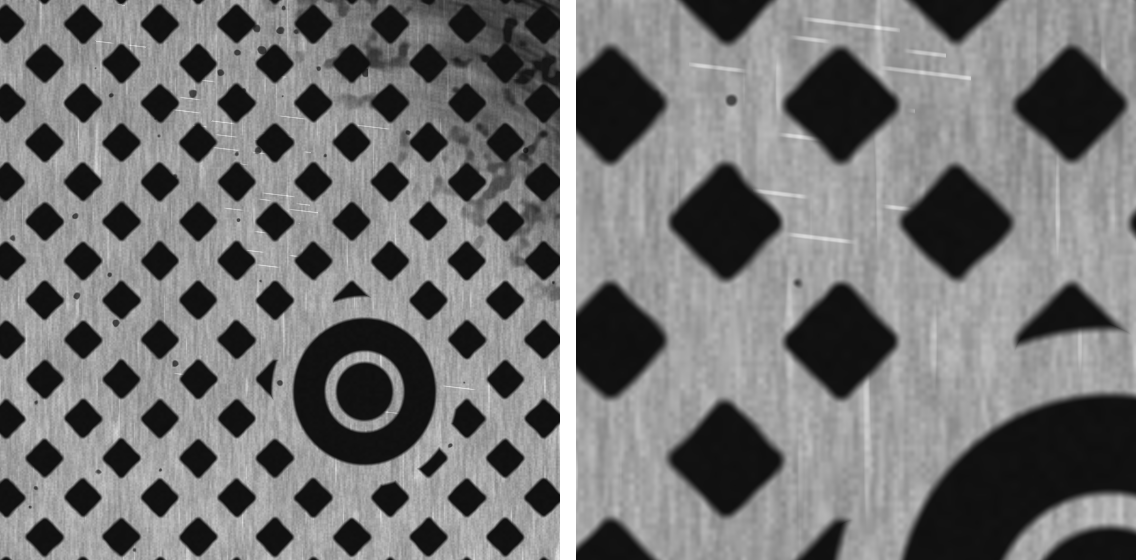
Left: the whole. Right: its middle third, enlarged.
Write a WebGL 1 fragment shader that draws this pattern.

```glsl
precision highp float;
// A brushed metal plate pierced by a staggered lattice of rounded diamonds,
// interrupted by a ringed bore with a clear margin. Distance functions give
// the holes; stretched noise gives brushing, circular smears and scratches.

uniform vec2 u_resolution;

float hash(vec2 p) {
  return fract(sin(dot(p, vec2(127.1, 311.7))) * 43758.55);
}

float noise(vec2 p) {
  vec2 i = floor(p), f = fract(p);
  f = f * f * (3.0 - 2.0 * f);
  return mix(mix(hash(i), hash(i + vec2(1.0, 0.0)), f.x),
             mix(hash(i + vec2(0.0, 1.0)), hash(i + vec2(1.0, 1.0)), f.x), f.y);
}

// Soft round patch, one at its centre
float patchMask(vec2 uv, vec2 centre, vec2 size) {
  vec2 q = (uv - centre) / size;
  return exp(-dot(q, q));
}

float diamond(vec2 p) {
  vec2 turned = abs(vec2(p.x + p.y, p.x - p.y)) * 0.7071;
  vec2 q = turned - 0.0188;
  return length(max(q, 0.0)) + min(max(q.x, q.y), 0.0) - 0.007;
}

// Two square lattices, the second shifted by half a cell
float lattice(vec2 p) {
  vec2 cell = (p - vec2(0.1484, 0.9309)) / 0.1371;
  float first = diamond((fract(cell + 0.5) - 0.5) * 0.1371);
  float second = diamond((fract(cell) - 0.5) * 0.1371);
  return min(first, second);
}

// Scattered dark dots, at most one per cell
float specks(vec2 uv, float density) {
  vec2 id = floor(uv * 27.0);
  vec2 jitter = vec2(hash(id + 3.1), hash(id + 8.7)) - 0.5;
  vec2 q = (fract(uv * 27.0) - 0.5 - jitter * 0.5) / 27.0;
  float radius = mix(0.002, 0.0075, pow(hash(id + 5.3), 2.0));
  float wobble = 0.003 * (noise(uv * 160.0) - 0.5);
  float dotMask = 1.0 - smoothstep(-0.002, 0.002, length(q) + wobble - radius);
  return dotMask * step(hash(id + 1.9), density);
}

// Short, slightly tilted bright lines
float scratches(vec2 uv, float density) {
  vec2 g = vec2(uv.x, uv.y + 0.12 * uv.x) * vec2(14.0, 85.0);
  g.x += 3.0 * hash(vec2(floor(g.y), 4.0));
  vec2 id = floor(g);
  vec2 q = abs(fract(g) - 0.5);
  float reach = mix(0.15, 0.45, hash(id + 2.6));
  float line = (1.0 - smoothstep(0.03, 0.16, q.y)) * (1.0 - smoothstep(reach - 0.12, reach, q.x));
  return line * step(hash(id + 6.2), density);
}

float brushedMetal(vec2 uv) {
  float tone = mix(0.66, 0.585, uv.y);
  tone += 0.11 * (noise(uv * vec2(210.0, 22.0)) - 0.5);
  tone += 0.09 * (noise(uv * vec2(330.0, 75.0) + 17.0) - 0.5);
  tone += 0.07 * (noise(uv * 300.0) - 0.5);
  tone += 0.06 * (noise(uv * 14.0) - 0.5);
  // Occasional bright upright strokes
  tone += 0.13 * smoothstep(0.83, 1.0, noise(uv * vec2(150.0, 13.0) + 41.0));
  return tone;
}

// Grime dragged in arcs about the bore, heaviest in the upper right corner
float smear(vec2 uv, vec2 fromBore) {
  float r = length(fromBore), angle = atan(fromBore.y, fromBore.x);
  float streak = 0.6 * noise(vec2(r * 55.0, angle * 7.0))
               + 0.4 * noise(vec2(r * 150.0, angle * 16.0));
  float corner = uv.x + uv.y + 0.12 * (noise(uv * 9.0) - 0.5);
  float film = smoothstep(1.42, 1.92, corner) * (0.3 + 0.9 * streak);
  float clump = noise(vec2(r * 42.0, angle * 22.0)) * 0.7 + noise(uv * 75.0) * 0.3;
  float blots = smoothstep(0.52, 0.78, clump) * smoothstep(1.38, 1.52, corner);
  return clamp(0.75 * film + 0.4 * blots, 0.0, 0.85);
}

void main() {
  vec2 uv = gl_FragCoord.xy / u_resolution;
  // The drilled layout is stretched slightly upright
  vec2 p = vec2(uv.x, uv.y / 1.028);
  vec2 fromBore = p - vec2(0.651, 0.2926);
  float r = length(fromBore);

  // Surface wear
  float plate = brushedMetal(uv);
  float scratchDensity = 0.5 * patchMask(uv, vec2(0.49, 0.63), vec2(0.06, 0.12))
                       + 0.4 * patchMask(uv, vec2(0.43, 0.77), vec2(0.08, 0.04))
                       + 0.5 * patchMask(uv, vec2(0.2, 0.95), vec2(0.05, 0.04));
  plate += 0.17 * scratches(uv, scratchDensity);
  plate *= 1.0 - smear(uv, fromBore);
  float speckDensity = 0.035 + 0.45 * patchMask(uv, vec2(0.47, 0.85), vec2(0.14, 0.17));
  plate *= 1.0 - 0.6 * specks(uv, speckDensity);

  // Diamonds trimmed by the clear margin, then the bore and its groove
  float holes = lattice(p) + 0.0022 * (noise(uv * 65.0) - 0.5);
  holes = max(holes, 0.1654 - r);
  float groove = max(r - 0.1276, 0.0703 - r);
  holes = min(holes, min(groove, r - 0.0508));

  float hollow = 0.065 + 0.012 * (noise(uv * 180.0) - 0.5);
  float shade = mix(hollow, plate, smoothstep(-0.0035, 0.0035, holes));
  gl_FragColor = vec4(vec3(shade), 1.0);
}
```
